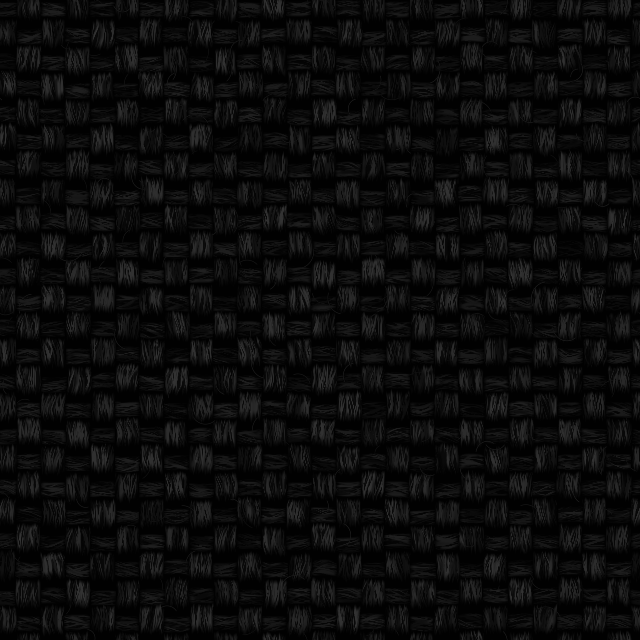
A Shadertoy shader for this texture:

```glsl
// Coarse black plain-weave cloth: upright fibre tufts alternate with flatter
// crosswise threads on a checkerboard of crossings. Crossing layers of stretched
// noise make the fine fibres, hashed seeds vary each one, thin arcs add hairs.

#define GRID vec2(26.0, 24.0)       // columns and rows, both even
#define ORIGIN vec2(0.16, 0.74)     // position of the first crossing, in cells
#define TUFT_HALF vec2(0.51, 0.57)  // half size of an upright tuft
#define WEFT_HALF vec2(0.56, 0.32)  // half size of a crosswise thread
#define WEFT_DROP 0.09              // how far threads sit below tuft centres
#define GAP_COLOR vec3(0.004)
#define TUFT_COLOR vec3(0.158)
#define WEFT_COLOR vec3(0.098)
#define HAIR_COLOR vec3(0.115)
#define HAIR_WIDTH 0.035
#define HAIR_CHANCE 0.35
#define WOBBLE 0.16                 // unevenness of the weave

vec3 hash3(vec2 p) {
    vec3 q = fract(vec3(p.xyx) * vec3(0.1031, 0.1030, 0.0973));
    q += dot(q, q.yxz + 33.33);
    return fract((q.xxy + q.yzz) * q.zyx);
}

// Value noise that repeats after a whole number of lattice steps.
float noise(vec2 p, vec2 period) {
    vec2 i = floor(p), f = fract(p);
    f = f * f * (3.0 - 2.0 * f);
    float a = hash3(mod(i, period)).x;
    float b = hash3(mod(i + vec2(1, 0), period)).x;
    float c = hash3(mod(i + vec2(0, 1), period)).x;
    float d = hash3(mod(i + vec2(1, 1), period)).x;
    return mix(mix(a, b, f.x), mix(c, d, f.x), f.y);
}

float noise(vec2 p) { return noise(p, vec2(4096.0)); }

// Nearest crossing in this column whose column + row has the given parity.
vec2 nearestCrossing(vec2 p, float parity) {
    float column = floor(p.x + 0.5);
    float offset = mod(column + parity, 2.0);
    return vec2(column, 2.0 * floor((p.y - offset) * 0.5 + 0.5) + offset);
}

// Fibres running along p.y; x is their strength, y frays the ends.
vec2 fibres(vec2 p, vec3 seed) {
    vec2 shift = floor(seed.xy * 300.0);
    p.x += (seed.z - 0.5) * 0.25 * p.y;
    p.x += 0.08 * (noise(p * vec2(3.0, 2.0) + shift) - 0.5);
    float clump = smoothstep(0.15, 0.6, noise(p * vec2(6.0, 1.2) + shift.yx));

    // Three layers of thin strands at different slants.
    float strands = 0.0;
    for (int k = 0; k < 3; k++) {
        float slant = 0.24 * (float(k) - 1.0);
        vec2 q = vec2((p.x + slant * p.y) * (22.0 + 2.0 * float(k)), p.y * 1.6);
        float line = noise(q + shift + 71.0 * float(k));
        strands = max(strands, smoothstep(0.45, 0.88, line));
    }
    float strength = (0.2 + 0.85 * strands) * mix(0.4, 1.0, clump);
    return vec2(strength, noise(vec2(p.x * 18.0, 0.5) + shift + 37.0) - 0.5);
}

// Full tuft, lit from above, with ragged ends that sink into shadow.
float tuft(vec2 p) {
    vec2 cell = nearestCrossing(p, 0.0);
    vec3 seed = hash3(mod(cell, GRID) + 11.0);
    vec2 d = p - cell;
    vec2 fibre = fibres(d, seed);
    vec2 v = d / TUFT_HALF;
    v.y += 0.4 * fibre.y + 0.12 * (seed.x - 0.5);
    float ends = smoothstep(-1.0, -0.2, v.y) * smoothstep(1.02, 0.6, v.y);
    float sides = smoothstep(1.05, 0.72, abs(v.x) + 0.15 * fibre.y);
    return fibre.x * ends * sides * mix(0.85, 1.2, seed.y);
}

// Flat crosswise thread that dips under the tufts on both sides.
float weft(vec2 p) {
    vec2 cell = nearestCrossing(p, 1.0);
    vec3 seed = hash3(mod(cell, GRID) + 53.0);
    vec2 d = p - cell + vec2(0.0, WEFT_DROP);
    vec2 fibre = fibres(d.yx, seed);
    vec2 v = d / WEFT_HALF;
    v.y += 0.25 * (seed.x - 0.5);
    float body = smoothstep(1.05, 0.6, abs(v.y));
    float dip = smoothstep(1.05 + 0.2 * fibre.y, 0.6, abs(v.x));
    return fibre.x * body * dip * mix(0.85, 1.2, seed.y);
}

// Stray hairs: short arcs of random radius and direction.
float hairs(vec2 p) {
    float cover = 0.0;
    vec2 home = floor(p + 0.5);
    for (int y = -1; y <= 1; y++)
    for (int x = -1; x <= 1; x++) {
        vec2 cell = home + vec2(x, y);
        vec2 id = mod(cell, GRID);
        vec3 place = hash3(id + 131.0), form = hash3(id + 197.0);
        vec2 d = p - cell - (place.xy - 0.5) * 0.8;
        float radius = mix(0.25, 0.7, form.x), angle = 6.2832 * form.y;
        float facing = dot(d, vec2(cos(angle), sin(angle))) / max(length(d), 0.001);
        float reach = mix(0.85, 0.45, form.z);
        float line = smoothstep(HAIR_WIDTH, 0.0, abs(length(d) - radius));
        line *= smoothstep(reach, reach + 0.12, facing);
        cover = max(cover, line * step(place.z, HAIR_CHANCE) * mix(0.4, 0.8, form.z));
    }
    return cover;
}

void mainImage(out vec4 fragColor, in vec2 fragCoord) {
    vec2 p = fragCoord / iResolution.xy * GRID - ORIGIN;

    // Uneven threads: bend the grid gently, keeping the edges seamless.
    vec2 bend = vec2(noise(p, GRID), noise(p + 7.0, GRID)) - 0.5;
    vec2 woven = p + WOBBLE * bend;

    vec3 color = max(TUFT_COLOR * tuft(woven), WEFT_COLOR * weft(woven));
    color = max(color, HAIR_COLOR * hairs(p));
    fragColor = vec4(max(color, GAP_COLOR), 1.0);
}
```
